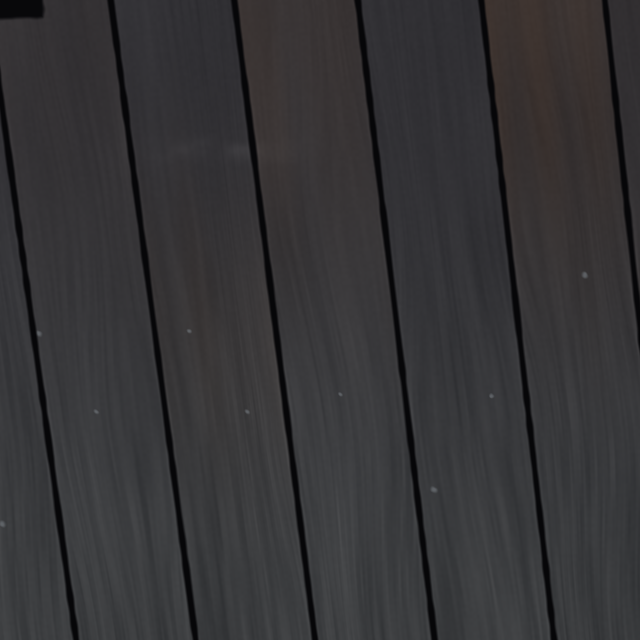
Give the GLSL for this texture, as a Shadertoy shader.

```glsl
// Dark stained timber boards, slightly tilted, with black gaps, fine grain and pale specks.

float hash(vec2 p) {
    vec3 q = fract(vec3(p.xyx) * 0.1031);
    q += dot(q, q.yzx + 33.33);
    return fract((q.x + q.y) * q.z);
}

float noise(vec2 p) {
    vec2 i = floor(p), f = fract(p);
    f = f * f * (3.0 - 2.0 * f);
    return mix(mix(hash(i), hash(i + vec2(1, 0)), f.x),
               mix(hash(i + vec2(0, 1)), hash(i + vec2(1, 1)), f.x), f.y);
}

// Signed streaks: x runs across one board, y along it.
float grain(vec2 p, float seed) {
    p.x += 0.22 * (noise(vec2(p.x * 2.0 + seed, p.y * 3.0)) - 0.5);
    float broad = noise(vec2(p.x * 9.0 + seed, p.y * 2.0));
    float medium = noise(vec2(p.x * 24.0 + seed, p.y * 5.0 + 7.0));
    float fine = noise(vec2(p.x * 48.0 + seed, p.y * 11.0 + 19.0));
    return 0.3 * broad + 0.35 * medium + 0.35 * fine - 0.5;
}

void mainImage(out vec4 fragColor, in vec2 fragCoord) {
    vec2 uv = fragCoord / iResolution.xy;
    float px = 1.0 / iResolution.y;

    // Board coordinates: the boards lean left and widen a little upward
    float pitch = mix(0.1867, 0.193, uv.y);
    float across = (uv.x - mix(0.119, -0.02, uv.y)) / pitch;
    float id = floor(across);
    float u = across - id;
    float seed = 37.0 * (id + 3.0);

    // Stain: cooler and paler at the bottom, with alternate boards warm at the top
    vec3 color = mix(vec3(0.234, 0.240, 0.248), vec3(0.193, 0.190, 0.205), smoothstep(0.0, 0.9, uv.y));
    float evenBoard = 1.0 - mod(abs(id), 2.0);
    float warmth = evenBoard * (0.25 + 0.19 * max(id, 0.0)) * smoothstep(0.25, 1.0, uv.y);
    warmth += 0.35 * step(4.5, id);
    warmth += 0.4 * step(0.5, id) * step(id, 1.5) * exp(-18.0 * pow(uv.y - 0.5, 2.0));
    warmth *= 0.6 + 0.8 * noise(vec2(u * 5.0 + seed, uv.y * 2.5));
    color += warmth * vec3(0.042, 0.013, -0.012);
    color += 0.014 * (hash(vec2(id + 5.0, 3.0)) - 0.5);

    // Grain is deeper toward the bottom; cloudy wear varies it
    float depth = mix(0.105, 0.035, smoothstep(0.1, 0.8, uv.y));
    color += depth * grain(vec2(u, uv.y), seed) * vec3(1.0, 0.98, 0.96);
    color += 0.022 * (noise(uv * vec2(9.0, 5.0) + seed) - 0.5);
    color += 0.008 * (noise(uv * 190.0) - 0.5);

    // Faint rubbed smear across two boards
    vec2 smear = (uv - vec2(0.35, 0.765)) / vec2(0.10, 0.018);
    color += 0.045 * exp(-dot(smear, smear)) * noise(uv * vec2(35.0, 60.0));

    // Scattered pale specks
    for (int i = 0; i < 9; i++) {
        float n = float(i);
        vec2 center = vec2(fract(0.06 + n * 0.618), 0.18 + 0.54 * hash(vec2(n, 11.0)));
        float radius = mix(0.0025, 0.006, hash(vec2(n, 23.0)));
        vec2 d = uv - center;
        d.x += 0.3 * d.y;
        d += 0.002 * (noise(uv * 150.0 + n) - 0.5);
        float speck = smoothstep(radius + px, radius * 0.2, length(d));
        color = mix(color, vec3(0.43, 0.45, 0.47), 0.7 * speck);
    }

    // Gaps with slightly uneven edges and a thin worn highlight beside them
    float gapDistance = min(u, 1.0 - u) * pitch;
    float halfGap = 0.0047 + 0.0014 * (noise(vec2(floor(across + 0.5) * 17.0 + 90.0, uv.y * 45.0)) - 0.5);
    float rim = exp(-pow((gapDistance - halfGap - 0.003) / 0.002, 2.0));
    color += 0.028 * rim * noise(vec2(seed, uv.y * 14.0)) * (1.0 - 0.6 * uv.y);
    float gap = 1.0 - smoothstep(halfGap - 0.001 - px, halfGap + 0.001 + px, gapDistance);
    color = mix(color, vec3(0.025, 0.025, 0.033), gap);

    // Black object at the upper left corner
    vec2 box = abs(uv - vec2(0.02, 1.0)) - vec2(0.046, 0.026);
    float edge = length(max(box, 0.0)) + min(max(box.x, box.y), 0.0);
    edge += 0.006 * (noise(uv * 70.0) - 0.5);
    color = mix(color, vec3(0.03, 0.03, 0.04), 1.0 - smoothstep(-px, 0.005 + px, edge));

    fragColor = vec4(clamp(color, 0.0, 1.0), 1.0);
}
```
